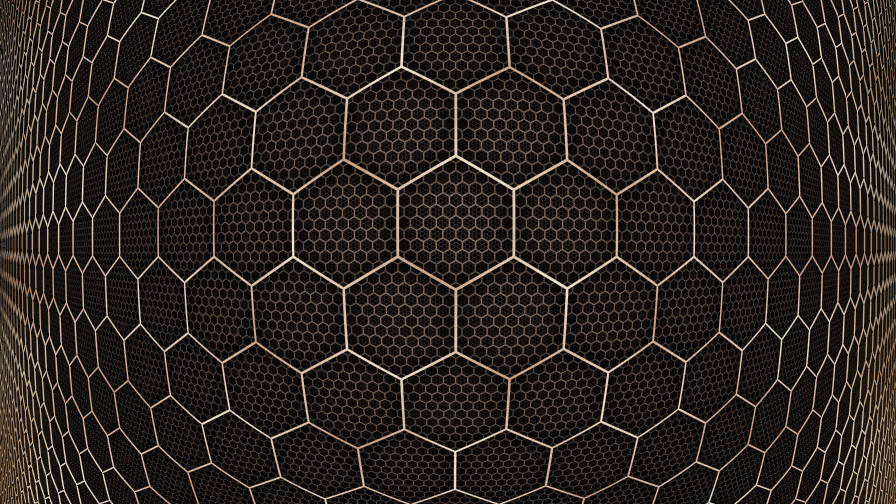
This pattern is drawn by a Shadertoy shader. Its source:

```glsl
// Bulging copper honeycomb mesh, with finer honeycombs nested in every cell.

const vec2 LATTICE = vec2(1.0, 1.73205);
const vec3 SOOT = vec3(0.026, 0.016, 0.010);
const vec3 BRONZE = vec3(0.52, 0.45, 0.39);
const vec3 COPPER = vec3(0.84, 0.68, 0.55);
const vec3 CREAM = vec3(1.0, 0.96, 0.88);
const vec3 AMBER = vec3(0.46, 0.31, 0.16);

// Offset from the centre of the nearest pointy-top hexagon of width 1.
vec2 hexCell(vec2 p) {
    vec2 a = mod(p + 0.5 * LATTICE, LATTICE) - 0.5 * LATTICE;
    vec2 b = mod(p, LATTICE) - 0.5 * LATTICE;
    return dot(a, a) < dot(b, b) ? a : b;
}

// Normal of the hexagon side nearest to a point inside the cell.
vec2 sideNormal(vec2 cell) {
    vec2 side = vec2(1.0, 0.0);
    vec2 slant = vec2(0.5, 0.866);
    vec2 folded = abs(cell);
    vec2 n = dot(folded, slant) > folded.x ? slant : side;
    return n * vec2(cell.x < 0.0 ? -1.0 : 1.0, cell.y < 0.0 ? -1.0 : 1.0);
}

// Box-filtered cell outline; thinnest is a least half width in canvas heights.
float hexLine(vec2 p, float halfWidth, float thinnest) {
    vec2 dx = dFdx(p);
    vec2 dy = dFdy(p);
    vec2 cell = hexCell(p);
    vec2 n = sideNormal(cell);
    float d = 0.5 - dot(cell, n);
    float pixel = length(vec2(dot(dx, n), dot(dy, n))) * 1.1 + 1e-5;
    float w = min(max(halfWidth, thinnest * pixel * iResolution.y), 0.12);
    float covered = clamp(d + 0.5 * pixel, -w, w) - clamp(d - 0.5 * pixel, -w, w);
    return mix(covered / pixel, 3.0 * w, smoothstep(0.4, 1.0, pixel));
}

// Unrolls the bulge: round in the middle, squeezed to straight left and right rims.
vec2 unbulge(vec2 p, float radius, float rim, float density) {
    float straighten = max(0.0, 1.0 - p.x * p.x / (rim * rim));
    float reach = sqrt(p.x * p.x + 0.95 * p.y * p.y * straighten);
    float t = clamp(reach / radius, 0.001, 1.42);
    float steep = t * (1.0 + 0.005 * pow(t, 8.0));
    return p * density * tan(steep) / t;
}

// Slow drift of the metal tint from layered sines.
float sheen(vec2 p) {
    return 0.5 + 0.25 * sin(p.x * 5.1 + p.y * 3.7) + 0.25 * sin(p.y * 7.3 - p.x * 2.9);
}

void mainImage(out vec4 fragColor, in vec2 fragCoord) {
    vec2 canvas = fragCoord / iResolution.xy;
    vec2 p = fragCoord / iResolution.y - vec2(0.896, 0.558);
    vec2 sagged = p + vec2(0.0, 0.055 * p.x * p.x);
    vec2 plane = unbulge(sagged, 0.657, 0.9, 4.286) - vec2(0.037, 0.0);

    // Broad lighting
    float centreGlow = exp(-3.2 * dot(p, p));
    float sideGlow = smoothstep(0.43, 0.51, abs(canvas.x - 0.5));
    float lowGlow = 1.0 - smoothstep(0.0, 0.5, canvas.y);

    // Shade inside each large cell
    vec2 cell = hexCell(plane);
    float inset = 0.5 - dot(cell, sideNormal(cell));
    float hollow = smoothstep(0.0, 0.22, inset);

    // Three nested meshes; the smallest is turned a quarter
    float tinyMesh = hexLine(plane.yx * 27.0, 0.10, 0.0);
    float fineMesh = hexLine(plane * 9.0, 0.058, 0.0);
    float largeMesh = hexLine(plane, 0.0125, 0.0013);

    vec3 color = SOOT * (0.55 + 0.45 * hollow);
    color += BRONZE * tinyMesh * centreGlow * (0.10 + 0.28 * hollow);
    float fineLight = mix(0.52, 0.95, centreGlow) * (0.6 + 0.4 * hollow);
    color = mix(color, BRONZE, fineMesh * fineLight * (1.0 - 0.6 * sideGlow));

    // Bright frames with a soft warm halo
    vec3 metal = mix(COPPER, CREAM, sheen(p * 3.0));
    color += COPPER * 0.05 * exp(-inset * 38.0) * (1.0 - sideGlow);
    color = mix(color, metal, largeMesh * mix(0.92, 0.55, sideGlow));

    // Amber light at the two sides, strongest below
    color += AMBER * sideGlow * (0.06 + 0.30 * lowGlow);
    fragColor = vec4(clamp(color, 0.0, 1.0), 1.0);
}
```
